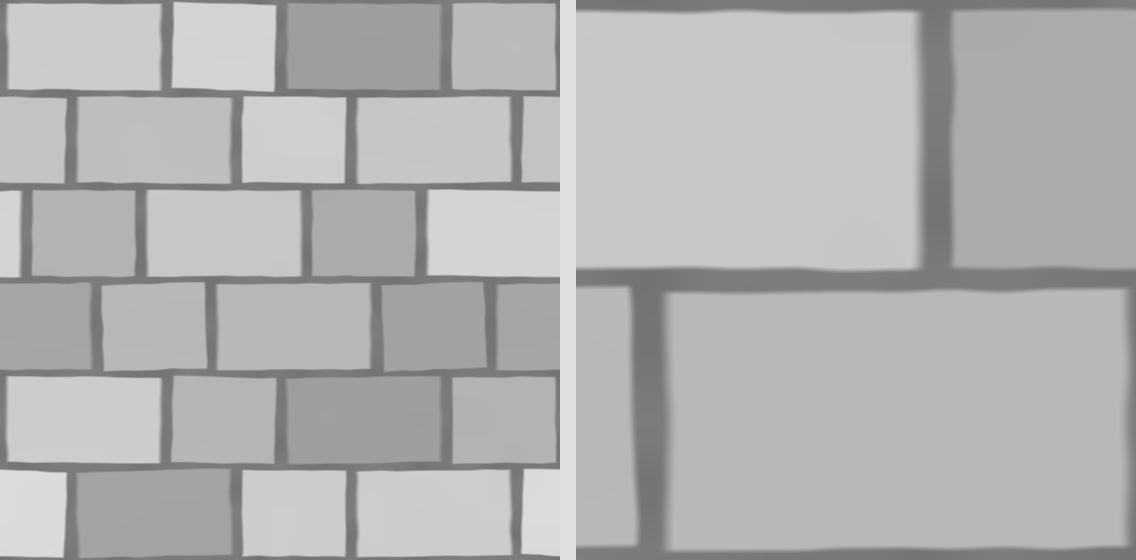
Left, the full canvas; right, a detail of the centre.
Write a Shadertoy shader that draws this texture.

```glsl
const float ROWS = 6.0;
const float PAIRS = 2.0;         // wide + narrow brick pairs per row
const float WIDE_SHARE = 0.59;   // part of a pair taken by the wide brick
const float ROW_SHIFT = 0.25;    // shift per row, in pairs
const vec2 HALF_JOINT = vec2(0.0105, 0.0065);

// Grey of each brick: one line per row from the top, wide and narrow in turn
const float TONES[24] = float[24](
    0.80, 0.83, 0.62, 0.73,
    0.745, 0.81, 0.775, 0.765,
    0.78, 0.67, 0.83, 0.70,
    0.72, 0.635, 0.65, 0.72,
    0.62, 0.70, 0.80, 0.71,
    0.80, 0.855, 0.64, 0.80);

float hash(vec2 p) {
    vec3 q = fract(p.xyx * 0.1031);
    q += dot(q, q.yzx + 33.33);
    return fract((q.x + q.y) * q.z);
}

// Value noise that wraps after a whole number of cells
float wrapNoise(vec2 p, float period) {
    vec2 cell = floor(p);
    vec2 f = fract(p);
    f = f * f * (3.0 - 2.0 * f);
    vec2 a = mod(cell, period);
    vec2 b = mod(cell + 1.0, period);
    return mix(mix(hash(a), hash(vec2(b.x, a.y)), f.x),
               mix(hash(vec2(a.x, b.y)), hash(b), f.x), f.y);
}

vec2 rotate(vec2 p, float angle) {
    float c = cos(angle), s = sin(angle);
    return vec2(c * p.x - s * p.y, s * p.x + c * p.y);
}

// Uneven offset along one edge, from -1 to 1
float wobble(float along, float seed) {
    return 2.0 * wrapNoise(vec2(along * 32.0, seed), 128.0) - 1.0;
}

// Coverage of a slightly turned brick with worn, soft edges
float brickMask(vec2 p, vec2 halfSize, vec2 softness, float id) {
    float turn = 2.0 * hash(vec2(id, 7.0)) - 1.0;
    p = rotate(p, turn * 0.0042 / halfSize.x);
    vec2 side = step(0.0, p);
    vec2 wear = vec2(0.0015 * wobble(p.y, id * 4.0 + side.x),
                     0.0011 * wobble(p.x, id * 4.0 + 2.0 + side.y));
    vec2 inside = halfSize + wear - abs(p);
    vec2 cover = smoothstep(-softness, softness, inside);
    return cover.x * cover.y;
}

void mainImage(out vec4 fragColor, in vec2 fragCoord) {
    vec2 uv = fragCoord / iResolution.xy;

    // Find the row, the pair and the brick within it
    float row = ROWS - 1.0 - floor(uv.y * ROWS);
    float x = uv.x * PAIRS - row * ROW_SHIFT - 0.005;
    float narrow = step(WIDE_SHARE, fract(x));
    float column = 2.0 * mod(floor(x), PAIRS) + narrow;
    float id = row * 2.0 * PAIRS + column;

    // Position from the brick centre, in canvas units
    float share = mix(WIDE_SHARE, 1.0 - WIDE_SHARE, narrow);
    float centre = mix(0.5 * WIDE_SHARE, 0.5 + 0.5 * WIDE_SHARE, narrow);
    vec2 local = vec2((fract(x) - centre) / PAIRS,
                      (fract(uv.y * ROWS) - 0.5) / ROWS);
    vec2 halfSize = 0.5 * vec2(share / PAIRS, 1.0 / ROWS) - HALF_JOINT;

    // Wide bricks have blurrier ends
    vec2 softness = vec2(mix(0.0055, 0.0032, narrow), 0.0022);
    softness = max(softness, 0.7 / iResolution.xy);

    float mortar = 0.45 + 0.045 * wrapNoise(uv * 24.0, 24.0);
    float stone = TONES[int(id)] + 0.006 * (wrapNoise(uv * 12.0, 12.0) - 0.5);
    float grey = mix(mortar, stone, brickMask(local, halfSize, softness, id));
    fragColor = vec4(vec3(grey), 1.0);
}
```
